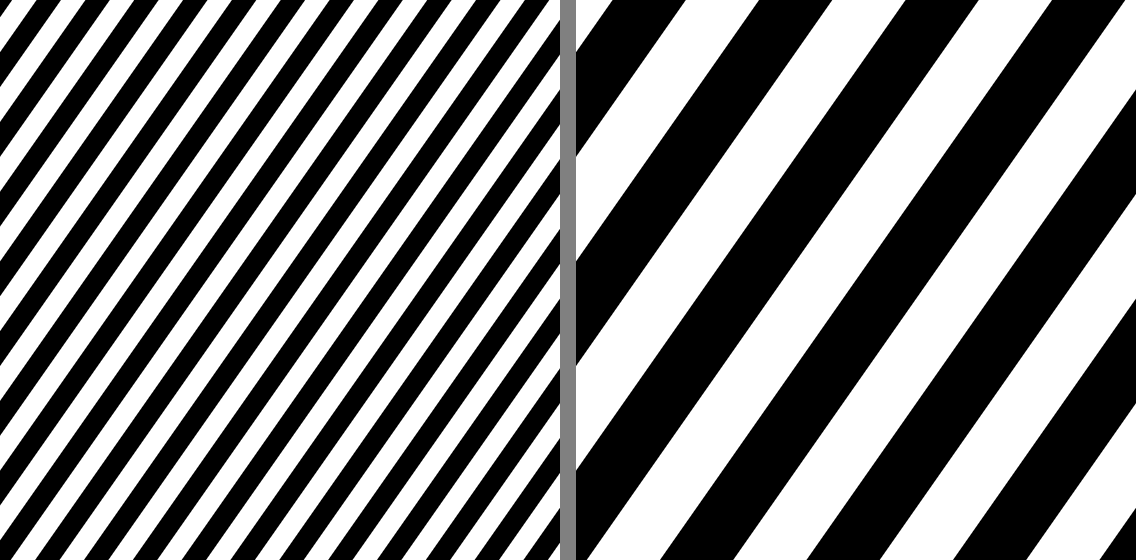
Left, the full canvas; right, a detail of the centre.
Write a Shadertoy shader that draws this pattern.

```glsl
// Even black and white diagonal stripes, rising to the right at 55 degrees.
// The canvas is projected onto the stripe normal, repeated with fract, and
// turned into a signed distance whose edges are smoothed over one pixel.

const float STRIPE_ANGLE = radians(55.0);
const float STRIPE_COUNT = 14.0;  // periods per canvas height, across the stripes
const float DARK_SHARE   = 0.5;   // dark part of each period
const vec3  DARK  = vec3(0.0);
const vec3  LIGHT = vec3(1.0);

// Signed distance to the dark stripes, negative inside; one starts at the origin.
float stripeDistance(vec2 p, float angle, float count, float share) {
    vec2 normal = vec2(sin(angle), -cos(angle));
    float phase = dot(p, normal) * count;
    float fromMiddle = abs(fract(phase - 0.5 * share + 0.5) - 0.5);
    return (fromMiddle - 0.5 * share) / count;
}

// Coverage of the outside of a shape, with an edge one pixel wide.
float outsideCoverage(float dist, float pixel) {
    return clamp(dist / pixel + 0.5, 0.0, 1.0);
}

void mainImage(out vec4 fragColor, in vec2 fragCoord) {
    // Centred coordinates in units of the canvas height
    float pixel = 1.0 / iResolution.y;
    vec2 p = (fragCoord - 0.5 * iResolution.xy) * pixel;

    float dist = stripeDistance(p, STRIPE_ANGLE, STRIPE_COUNT, DARK_SHARE);
    fragColor = vec4(mix(DARK, LIGHT, outsideCoverage(dist, pixel)), 1.0);
}
```
